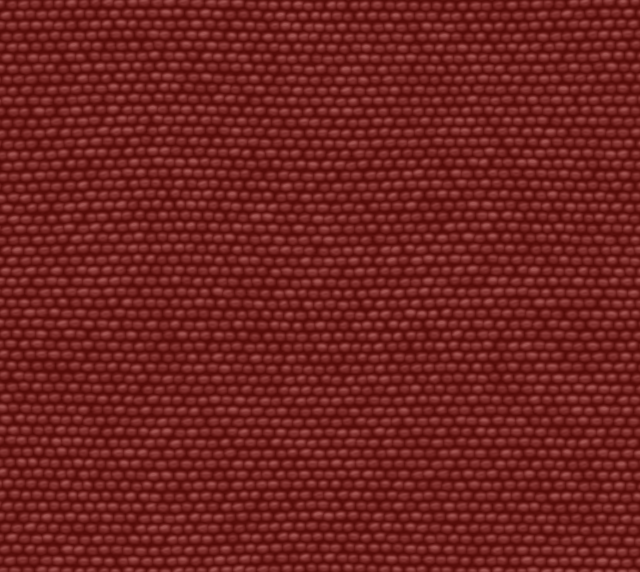
A WebGL 2 fragment shader for this texture:

```glsl
#version 300 es
precision highp float;
// Red plain-weave cloth: staggered rows of small rounded thread bumps, each
// with a thin pale dash on its upper side. Bumps are soft ellipses on a gently
// warped grid, varied by hashes, and their height is mapped to a red ramp.

uniform vec2 u_resolution;
out vec4 fragColor;

const vec2 REPEATS = vec2(52.0, 53.5);
const vec3 GAP_RED = vec3(0.335, 0.045, 0.030);
const vec3 THREAD_RED = vec3(0.450, 0.140, 0.130);
const vec3 SHEEN_RED = vec3(0.605, 0.300, 0.290);

// Sine-free hash, 0 to 1
float hash(vec2 p) {
    vec3 h = fract(vec3(p.xyx) * 0.1031);
    h += dot(h, h.yzx + 33.33);
    return fract((h.x + h.y) * h.z);
}

// Smooth value noise, 0 to 1
float noise(vec2 p) {
    vec2 cell = floor(p);
    vec2 f = fract(p);
    f = f * f * (3.0 - 2.0 * f);
    float low = mix(hash(cell), hash(cell + vec2(1.0, 0.0)), f.x);
    float high = mix(hash(cell + vec2(0.0, 1.0)), hash(cell + vec2(1.0)), f.x);
    return mix(low, high, f.y);
}

// Slow drift of the threads across the cloth
vec2 warp(vec2 uv) {
    return vec2(noise(uv * 5.0 + 7.0), noise(uv * vec2(4.0, 3.0) + 31.0)) - 0.5;
}

// Rounded thread body, 1 at its middle and 0 outside
float bumpBody(vec2 q, vec2 radii) {
    return 1.0 - smoothstep(0.35, 1.25, length(q / radii));
}

// Thin tilted dash of light
float bumpSheen(vec2 q, vec2 spread, float tilt) {
    q.y -= q.x * tilt;
    q /= spread;
    return exp(-0.5 * dot(q, q));
}

// Tone of one bump, with its own size, place, tilt and brightness
float bumpTone(vec2 q, vec2 id) {
    float size = hash(id + 11.3);
    float gleam = hash(id + 47.9);
    vec2 jitter = vec2(hash(id + 3.1), hash(id + 83.7)) - 0.5;
    q -= jitter * vec2(0.20, 0.13);
    vec2 radii = vec2(0.50 + 0.08 * size, 0.46);
    vec2 spread = vec2(0.20 + 0.11 * size, 0.10 + 0.05 * gleam);
    float tilt = 0.12 + 0.4 * (hash(id + 61.7) - 0.5);
    float body = bumpBody(q, radii) * (0.50 + 0.10 * size);
    float sheen = bumpSheen(q - vec2(0.0, 0.14), spread, tilt);
    return body + sheen * (0.24 + 0.36 * gleam);
}

// Highest bump among the neighbouring cells; odd rows shift by half
float weave(vec2 p) {
    float tone = 0.0;
    for (int j = -1; j <= 1; j++) {
        float row = floor(p.y) + float(j);
        float shift = 0.5 * mod(row, 2.0) + 0.14 * hash(vec2(row, 5.0));
        float x = p.x + shift;
        for (int i = -1; i <= 1; i++) {
            vec2 id = vec2(floor(x) + float(i), row);
            tone = max(tone, bumpTone(vec2(x, p.y) - id - 0.5, id + 100.0));
        }
    }
    return tone;
}

// Red ramp from the dark gaps to the pale sheen
vec3 clothColor(float tone) {
    vec3 color = mix(GAP_RED, THREAD_RED, smoothstep(0.0, 1.0, tone * 1.15 + 0.04));
    color = mix(GAP_RED, THREAD_RED, clamp(tone / 0.43, 0.0, 1.0));
    return mix(color, SHEEN_RED, clamp((tone - 0.43) / 0.57, 0.0, 1.15));
}

void main() {
    vec2 uv = gl_FragCoord.xy / u_resolution;
    vec2 p = uv * REPEATS + vec2(0.0, 0.32) + warp(uv) * vec2(0.9, 0.6);

    // Fibre grain and broad uneven wear
    float grain = noise(p * vec2(4.0, 6.0)) - 0.5;
    float wear = noise(uv * 6.0 + 19.0) - 0.5;
    float tone = weave(p) * (1.0 + 0.10 * wear) + 0.10 * grain;

    fragColor = vec4(clothColor(max(tone, 0.0)), 1.0);
}
```
